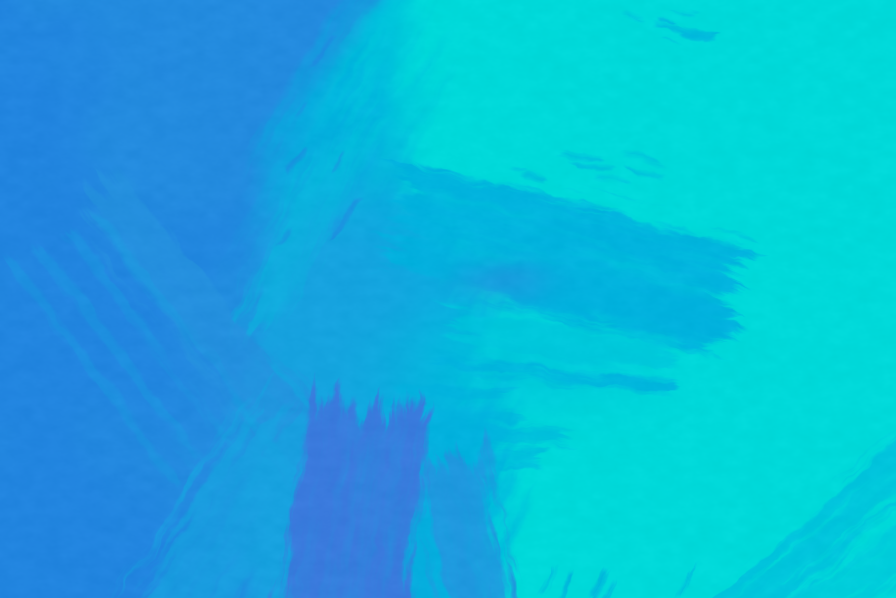
This background is drawn by a Shadertoy shader. Its source:

```glsl
const vec3 CYAN = vec3(0.0, 0.85, 0.852);
const vec3 TURQUOISE = vec3(0.0, 0.77, 0.86);
const vec3 TEAL = vec3(0.005, 0.695, 0.87);
const vec3 SKY = vec3(0.09, 0.635, 0.875);
const vec3 AZURE = vec3(0.145, 0.57, 0.87);
const vec3 BLUE = vec3(0.13, 0.52, 0.875);
const vec3 VIOLET = vec3(0.235, 0.47, 0.865);

float hash(vec2 p) {
    return fract(sin(dot(p, vec2(127.1, 311.7))) * 43758.5453);
}

float noise(vec2 p) {
    vec2 i = floor(p), f = fract(p);
    f = f * f * (3.0 - 2.0 * f);
    return mix(mix(hash(i), hash(i + vec2(1, 0)), f.x),
               mix(hash(i + vec2(0, 1)), hash(i + vec2(1, 1)), f.x), f.y);
}

float fbm(vec2 p) {
    float sum = 0.0, gain = 0.5;
    for (int i = 0; i < 4; i++) {
        sum += gain * noise(p);
        p = mat2(1.6, 1.2, -1.2, 1.6) * p + 7.3;
        gain *= 0.5;
    }
    return sum / 0.9375;
}

// Bristle pattern stretched along a direction
float bristles(vec2 p, vec2 dir, float density) {
    vec2 q = vec2(dot(p, dir), dot(p, vec2(-dir.y, dir.x)));
    return fbm(q * vec2(0.12, 1.0) * density);
}

// Brush mark from a to b with ragged sides and dry ends
float stroke(vec2 p, vec2 a, vec2 b, float halfWidth, float rag) {
    float len = distance(a, b);
    vec2 dir = (b - a) / len;
    vec2 d = p - a;
    vec2 q = vec2(dot(d, dir), dot(d, vec2(-dir.y, dir.x)));
    float hair = bristles(d + a.yx * 9.0, dir, 70.0) - 0.5;
    float side = halfWidth - abs(q.y) + hair * rag;
    float tip = min(q.x, len - q.x) + hair * rag * 2.0;
    float soft = 0.002 + 0.17 * rag;
    return smoothstep(-soft, soft, side) * smoothstep(-soft, 1.5 * soft, tip)
         * clamp(0.93 + 0.6 * hair, 0.0, 1.0);
}

// Soft oval glow
float glow(vec2 p, vec2 center, vec2 size) {
    vec2 d = (p - center) / size;
    return exp(-dot(d, d));
}

vec3 ground(vec2 p) {
    vec2 sweep = normalize(vec2(0.5, 0.87));
    float hair = bristles(p, sweep, 45.0) - 0.5;
    float cloud = fbm(p * 6.0) - 0.5;
    // Right rim of the middle body, then of the blue field
    float rim = 0.7 + 0.12 * (1.0 - smoothstep(0.48, 0.75, p.y))
              + 0.12 * hair + 0.07 * cloud;
    float lift = max(p.y - 0.55, 0.0);
    float field = 0.41 + lift * lift + 0.09 * hair + 0.04 * cloud;
    vec3 high = mix(TEAL, TURQUOISE, smoothstep(0.5, 0.74, p.x + 0.4 * hair));
    vec3 body = mix(mix(SKY, TEAL, smoothstep(0.5, 0.8, p.x)), high,
                    smoothstep(0.55, 0.85, p.y));
    vec3 color = mix(body, CYAN, smoothstep(-0.055, 0.06, p.x - rim));
    vec3 left = mix(BLUE, AZURE, 0.5 * smoothstep(0.35, 0.7, fbm(p * 4.0)));
    return mix(left, color, smoothstep(-0.05, 0.065, p.x - field));
}

// Short dry marks scattered around a center
float flecks(vec2 p, vec2 center, vec2 spread, vec2 dir, float seed) {
    float mask = 0.0;
    for (int i = 0; i < 7; i++) {
        vec2 key = vec2(float(i), seed);
        vec2 at = center + spread * (vec2(hash(key), hash(key + 3.7)) - 0.5);
        vec2 reach = dir * mix(0.015, 0.035, hash(key + 8.1));
        mask = max(mask, stroke(p, at - reach, at + reach, 0.003, 0.018));
    }
    return mask;
}

void mainImage(out vec4 fragColor, in vec2 fragCoord) {
    vec2 uv = fragCoord / iResolution.y;
    uv.x *= 1.5 * iResolution.y / iResolution.x;
    vec2 wobble = vec2(fbm(uv * 28.0), fbm(uv * 28.0 + 40.0)) - 0.5;
    vec2 p = uv + 0.018 * wobble;
    vec3 color = ground(p);

    // Turquoise inner curve and the soft middle
    color = mix(color, TURQUOISE, 0.45 * stroke(p, vec2(0.43, 0.46), vec2(0.58, 0.78), 0.03, 0.08));
    color = mix(color, SKY, 0.75 * glow(p, vec2(0.6, 0.48), vec2(0.16, 0.14)));
    color = mix(color, TURQUOISE, 0.75 * glow(p, vec2(0.88, 0.39), vec2(0.2, 0.09)));

    // Broad teal sweep and the thin marks beneath it
    color = mix(color, TEAL, 0.95 * stroke(p, vec2(0.66, 0.64), vec2(1.23, 0.505), 0.09, 0.07));
    color = mix(color, TEAL, 0.9 * stroke(p, vec2(0.85, 0.53), vec2(1.2, 0.445), 0.04, 0.06));
    color = mix(color, AZURE, 0.6 * glow(p, vec2(0.84, 0.53), vec2(0.08, 0.035)));
    color = mix(color, TURQUOISE, 0.75 * stroke(p, vec2(0.76, 0.455), vec2(1.12, 0.4), 0.028, 0.06));
    color = mix(color, TEAL, 0.9 * stroke(p, vec2(0.72, 0.395), vec2(1.13, 0.35), 0.013, 0.035));
    for (int i = 0; i < 4; i++) {
        float row = float(i);
        vec2 start = vec2(0.66, 0.345 - 0.035 * row);
        vec2 reach = vec2(0.17 + 0.12 * hash(vec2(row, 2.0)), -0.01);
        color = mix(color, TEAL, 0.6 * stroke(p, start, start + reach, 0.012, 0.045));
    }

    // Pale diagonals across the blue field
    color = mix(color, AZURE, 0.85 * stroke(p, vec2(0.17, 0.68), vec2(0.54, 0.22), 0.048, 0.06));
    for (int i = 0; i < 4; i++) {
        vec2 start = vec2(0.02 + 0.05 * float(i), 0.56 + 0.025 * float(i));
        color = mix(color, SKY, 0.35 * stroke(p, start, start + vec2(0.27, -0.36), 0.008, 0.035));
    }

    // Lower patches
    color = mix(color, SKY, 0.8 * stroke(p, vec2(0.25, -0.1), vec2(0.51, 0.29), 0.085, 0.11));
    color = mix(color, mix(AZURE, SKY, 0.4), stroke(p, vec2(0.75, 0.23), vec2(0.83, -0.1), 0.058, 0.06));
    color = mix(color, VIOLET, 0.95 * stroke(p, vec2(0.63, 0.32), vec2(0.56, -0.1), 0.105, 0.07));

    // Corner strokes and dark flecks
    color = mix(color, TEAL, 0.55 * stroke(p, vec2(1.19, -0.06), vec2(1.6, 0.29), 0.038, 0.07));
    color = mix(color, TURQUOISE, 0.7 * stroke(p, vec2(1.32, -0.06), vec2(1.6, 0.16), 0.04, 0.07));
    color = mix(color, TEAL, 0.8 * flecks(p, vec2(1.1, 0.96), vec2(0.16, 0.1), vec2(0.98, -0.2), 1.0));
    color = mix(color, TEAL, 0.6 * flecks(p, vec2(0.96, 0.72), vec2(0.26, 0.06), vec2(0.98, -0.2), 2.0));
    color = mix(color, BLUE, 0.55 * flecks(p, vec2(0.54, 0.76), vec2(0.14, 0.32), vec2(0.6, 0.8), 3.0));
    color = mix(color, TEAL, 0.85 * flecks(p, vec2(1.06, 0.03), vec2(0.3, 0.06), vec2(0.4, 0.9), 4.0));

    // Fine paint relief
    color += 0.03 * (fbm(uv * vec2(45.0, 70.0)) - 0.5);
    fragColor = vec4(clamp(color, 0.0, 1.0), 1.0);
}
```
